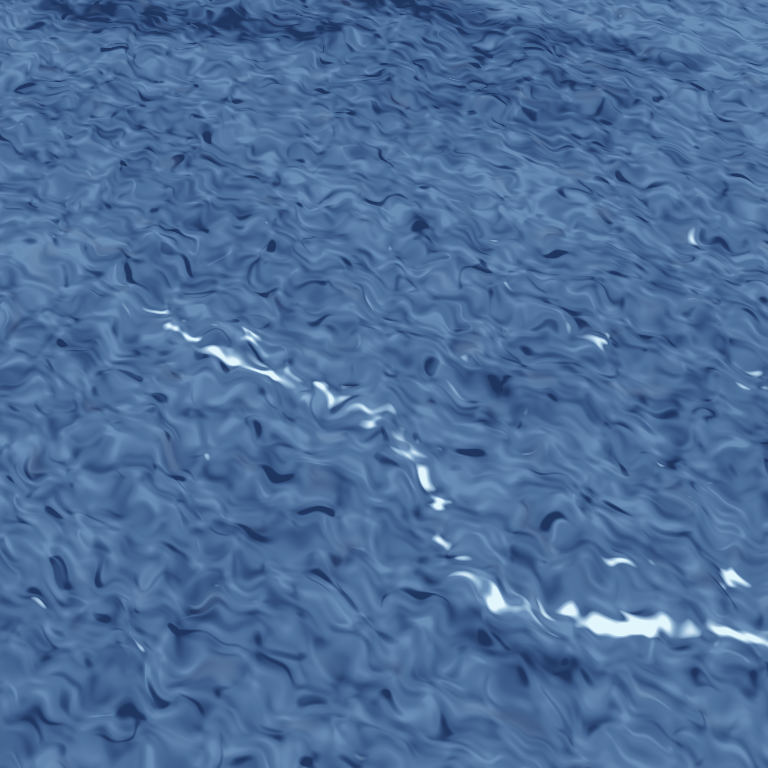
Write a Shadertoy shader that draws this texture.

```glsl
const vec3 DEEP = vec3(0.12, 0.21, 0.38);
const vec3 SHADE = vec3(0.22, 0.345, 0.53);
const vec3 WATER = vec3(0.305, 0.445, 0.617);
const vec3 SHEEN = vec3(0.41, 0.555, 0.715);
const vec3 SILT = vec3(0.37, 0.42, 0.55);
const vec3 FOAM_THIN = vec3(0.60, 0.74, 0.86);
const vec3 FOAM_THICK = vec3(0.88, 0.96, 0.99);
const float FLOW_ANGLE = 0.40;
const float HORIZON_PULL = 0.60;
const float BASE_TONE = 0.61;
const float DETAIL = 1.4;
const float CONTRAST = 1.38;

// Side foam patches: start and end of each stroke
const vec4 PATCHES[5] = vec4[5](
    vec4(0.80, 0.27, 0.97, 0.24), vec4(0.97, 0.50, 1.02, 0.50),
    vec4(0.70, 0.59, 0.78, 0.56), vec4(0.44, 0.01, 0.47, 0.01),
    vec4(0.25, 0.54, 0.33, 0.56));

vec2 hash2(vec2 p) {
    vec3 h = fract(p.xyx * vec3(0.1031, 0.1030, 0.0973));
    h += dot(h, h.yzx + 33.33);
    return 2.0 * fract((h.xx + h.yz) * h.zy) - 1.0;
}

// Signed gradient noise
float noise(vec2 p) {
    vec2 i = floor(p), f = fract(p);
    vec2 u = f * f * f * (f * (f * 6.0 - 15.0) + 10.0);
    vec2 e = vec2(1.0, 0.0);
    float low = mix(dot(hash2(i), f), dot(hash2(i + e), f - e), u.x);
    float high = mix(dot(hash2(i + e.yx), f - e.yx), dot(hash2(i + 1.0), f - 1.0), u.x);
    return mix(low, high, u.y);
}

vec2 noise2(vec2 p) {
    return vec2(noise(p), noise(p + 37.3));
}

float softStroke(vec2 p, vec2 a, vec2 b, float width) {
    vec2 ab = b - a;
    float d = length(p - a - ab * clamp(dot(p - a, ab) / dot(ab, ab), 0.0, 1.0)) / width;
    return exp(-d * d);
}

// Water plane seen at a slant, turned along the current
vec2 flowPlane(vec2 uv) {
    float depth = 1.0 / (1.3 - HORIZON_PULL * uv.y);
    vec2 ground = vec2((uv.x - 0.5) * depth, depth / HORIZON_PULL);
    float c = cos(FLOW_ANGLE), s = sin(FLOW_ANGLE);
    return mat2(c, s, -s, c) * ground;
}

// Broad light and dark swells
float swells(vec2 uv, vec2 flow) {
    vec2 p = uv + 0.018 * noise2(flow * vec2(7.0, 16.0));
    float tone = 0.34 * noise(flow * vec2(2.0, 5.0) + 4.0);
    tone += 0.34 * noise(flow * vec2(4.5, 11.0) + 14.0);
    tone -= 0.55 * softStroke(p, vec2(0.08, 0.99), vec2(0.42, 0.955), 0.022);
    tone -= 0.62 * softStroke(p, vec2(0.46, 1.01), vec2(0.90, 0.915), 0.016);
    tone += 0.38 * softStroke(p, vec2(0.66, 0.99), vec2(1.0, 0.95), 0.025);
    tone -= 0.48 * softStroke(p, vec2(0.60, 0.20), vec2(0.74, 0.13), 0.022);
    tone += 0.36 * softStroke(p, vec2(0.60, 0.24), vec2(0.74, 0.19), 0.018);
    tone -= 0.45 * softStroke(p, vec2(0.61, 0.51), vec2(0.65, 0.49), 0.025);
    return tone;
}

// Chop, facets and creases
float ripples(vec2 flow) {
    float facet = noise(flow * vec2(11.0, 27.0));
    float tone = 0.13 * facet / sqrt(facet * facet + 0.015);
    float sliver = noise(flow * vec2(19.0, 46.0) + 9.0);
    tone += 0.13 * sliver / sqrt(sliver * sliver + 0.025);
    tone += 0.50 * noise(flow * vec2(34.0, 72.0) + 21.0);
    float crease = noise(flow * vec2(20.0, 42.0) + 53.0);
    tone -= 0.55 * smoothstep(0.24, 0.46, crease);
    float fold = abs(noise(flow * vec2(13.0, 29.0) + 71.0));
    float gate = noise(flow * vec2(15.0, 24.0) + 88.0);
    float line = 1.0 - smoothstep(0.0, 0.10, fold);
    return tone + line * (0.26 * smoothstep(0.05, 0.3, gate) - 0.34 * smoothstep(0.05, 0.3, -gate));
}

// Where foam gathers: one winding crest and a few patches
float foamDensity(vec2 uv) {
    float drop = smoothstep(0.50, 0.64, uv.x);
    float crest = 0.68 - 0.46 * uv.x - 0.16 * drop + 0.30 * max(uv.x - 0.66, 0.0);
    float width = 0.027 + 0.16 * drop * (1.0 - drop);
    float d = (uv.y - crest) / width;
    float density = exp(-d * d) * smoothstep(0.12, 0.24, uv.x);
    for (int i = 0; i < 5; i++)
        density = max(density, 0.85 * softStroke(uv, PATCHES[i].xy, PATCHES[i].zw, 0.018));
    return density + 0.8 * softStroke(uv, vec2(0.78, 0.175), vec2(0.85, 0.185), 0.014);
}

void mainImage(out vec4 fragColor, in vec2 fragCoord) {
    vec2 uv = fragCoord / iResolution.xy;
    vec2 plane = flowPlane(uv);
    vec2 flow = plane + 0.035 * noise2(plane * 9.0) + 0.022 * noise2(plane * 27.0 + 5.0);
    vec2 fine = flow * DETAIL;

    // Water tone through the blue ramp
    float tone = BASE_TONE + swells(uv, flow) + CONTRAST * ripples(fine);
    vec3 color = mix(DEEP, SHADE, smoothstep(-0.30, 0.28, tone));
    color = mix(color, WATER, smoothstep(0.12, 0.68, tone));
    color = mix(color, SHEEN, smoothstep(0.58, 1.20, tone));
    float silt = smoothstep(0.2, 0.5, noise(fine * vec2(12.0, 24.0) + 130.0));
    color = mix(color, SILT, 0.22 * silt);

    // Broken foam with a pale fringe
    float froth = 0.60 * noise(fine * vec2(15.0, 34.0) + 160.0)
                + 0.62 * noise(fine * vec2(30.0, 62.0) + 190.0);
    float foam = froth + 0.46 * foamDensity(uv) - 0.52;
    color = mix(color, FOAM_THIN, 0.85 * smoothstep(-0.10, 0.06, foam));
    color = mix(color, FOAM_THICK, smoothstep(0.02, 0.18, foam));
    fragColor = vec4(color, 1.0);
}
```
